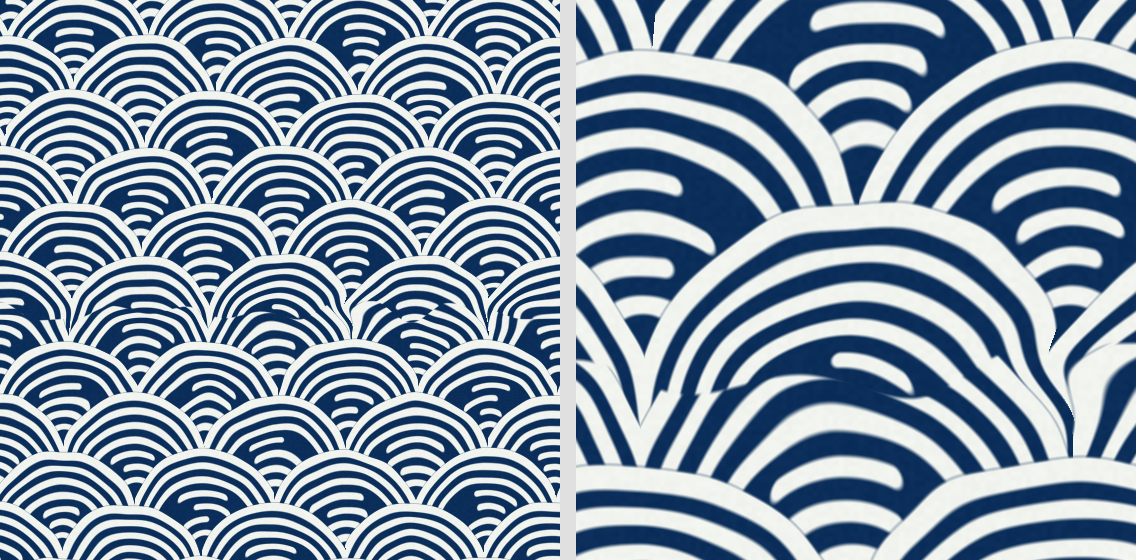
Left: the whole. Right: its middle third, enlarged.
A Shadertoy shader for this pattern:

```glsl
// Hand-drawn overlapping wave scallops, four across, in white line on navy.
// Rows are painted back to front; each scallop is a family of circles that
// shrink and sink, with broken inner strokes, and a slipped seam mid-canvas.
#define PITCH 0.2513      // scallop spacing across
#define ROW 0.0977        // row spacing down
#define FIRST_ROW 0.065   // crest of row 0, measured from the top
#define RADIUS 0.1354
#define RING 0.0243       // spacing of the inner lines
#define RIM 0.0076        // half width of the outer line
#define LINE 0.0058       // half width of the inner lines
#define SHRINK 0.7        // radius lost per unit of depth
#define SEAM 0.56         // height of the seam, measured from the top
#define SLIP 0.0456       // upward slip of the rows below the seam
#define NAVY vec3(0.04, 0.18, 0.35)
#define WHITE vec3(0.945, 0.955, 0.935)

float hash(vec2 p) {
    return fract(sin(dot(p, vec2(127.1, 311.7))) * 43758.5453);
}

float noise(vec2 p) {
    vec2 i = floor(p), f = fract(p);
    f = f * f * (3.0 - 2.0 * f);
    return mix(mix(hash(i), hash(i + vec2(1, 0)), f.x),
               mix(hash(i + vec2(0, 1)), hash(i + vec2(1, 1)), f.x), f.y);
}

// Depth below the outer arc; p is relative to its centre, y downward.
// Solves for the sinking circle that passes through p.
float ringDepth(vec2 p) {
    float a = 1.0 - 2.0 * SHRINK;
    float b = 2.0 * (RADIUS * SHRINK - p.y * (1.0 - SHRINK));
    float c = dot(p, p) - RADIUS * RADIUS;
    return -2.0 * c / (b + sqrt(max(b * b - 4.0 * a * c, 0.0)));
}

// Signed distance to the white strokes within one scallop.
float strokes(float depth, float x, vec2 id) {
    float n = clamp(floor((depth - RIM) / RING + 0.5), 0.0, 6.0);
    float across = depth - RIM - n * RING;
    float h = hash(id + n * 7.3);
    float shift = (hash(id + n * 3.1 + 5.0) - 0.5) * 0.034;
    float halfLength = mix(0.026, 0.052, h) - 0.006 * (n - 3.0);
    bool whole = n < 3.0 || n > 5.0 || (n < 4.0 && h > 0.72);
    float along = whole ? 0.0 : max(abs(x - shift) - halfLength, 0.0);
    float width = n < 0.5 ? RIM : LINE * mix(0.9, 1.1, h);
    return length(vec2(along, across)) - width;
}

void mainImage(out vec4 fragColor, in vec2 fragCoord) {
    vec2 uv = fragCoord / iResolution.y;
    uv.y = 1.0 - uv.y;
    float soft = max(0.0016, 0.75 / iResolution.y);

    // Hand wobble, stronger along the seam
    float fault = exp(-pow((uv.y - SEAM) / 0.03, 2.0));
    vec2 wobble = vec2(noise(uv * 13.0), noise(uv * 13.0 + 40.0)) - 0.5;
    vec2 pos = uv + wobble * (0.008 + 0.026 * fault);
    float seam = SEAM + (noise(vec2(uv.x * 15.0, 3.0)) - 0.5) * 0.045;

    float ink = 0.0;
    for (int i = -3; i <= 11; i++) {
        float row = float(i);
        float below = step(5.0, row);

        // Alternate rows are staggered; the stagger flips at the seam
        float start = 0.2604 - 0.0026 * row
                    + 0.5 * PITCH * mod(row + below, 2.0);
        float column = floor((pos.x - start) / PITCH + 0.5);
        vec2 id = vec2(column, row);
        vec2 centre = vec2(start + column * PITCH,
                           FIRST_ROW + row * ROW - below * SLIP + RADIUS);
        centre += (vec2(hash(id), hash(id + 19.0)) - 0.5) * 0.009;

        vec2 p = pos - centre;
        float depth = ringDepth(p);
        depth += (noise(p * 24.0 + id * 9.0 + 50.0) - 0.5) * 0.006;

        float cover = smoothstep(-soft, soft, depth);
        if (i == 5) cover *= smoothstep(-soft, soft, uv.y - seam);
        float white = 1.0 - smoothstep(-soft, soft, strokes(depth, p.x, id));
        ink = mix(ink, white, cover);
    }

    // Faint cloth grain
    float grain = (noise(uv * 330.0) - 0.5) * 0.022;
    fragColor = vec4(mix(NAVY, WHITE, ink) + grain, 1.0);
}
```
